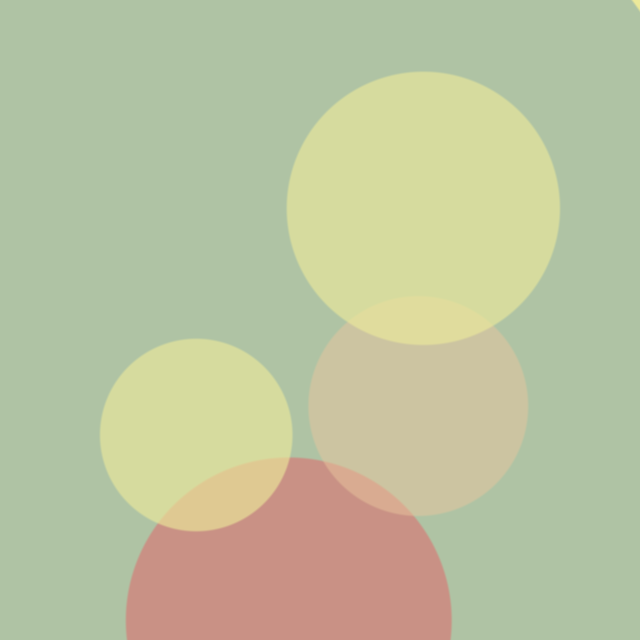
A three.js fragment shader for this background:

```glsl
// Flat translucent discs in yellow, tan and rose over a sage green field.
#define SAGE vec3(0.686, 0.765, 0.643)
#define YELLOW vec3(0.926, 0.914, 0.605)
#define TAN vec3(0.912, 0.775, 0.617)
#define ROSE vec3(0.788, 0.570, 0.520)
#define YELLOW_ALPHA 0.64
#define TAN_ALPHA 0.50
#define EDGE 0.0024

varying vec2 vUv;

// Coverage of a disc, with a softened rim
float disc(vec2 p, vec2 center, float radius) {
  return 1.0 - smoothstep(-EDGE, EDGE, length(p - center) - radius);
}

void main() {
  // Sage field: a huge disc that leaves a yellow sliver in the upper right corner
  vec3 color = mix(YELLOW, SAGE, disc(vUv, vec2(0.185, 0.403), 1.0));

  // Rose disc rising from the lower edge
  color = mix(color, ROSE, disc(vUv, vec2(0.4512, 0.0306), 0.2546));

  // Translucent tan disc
  color = mix(color, TAN, TAN_ALPHA * disc(vUv, vec2(0.6536, 0.3655), 0.1717));

  // Translucent yellow discs, small and large
  color = mix(color, YELLOW, YELLOW_ALPHA * disc(vUv, vec2(0.3066, 0.3203), 0.1504));
  color = mix(color, YELLOW, YELLOW_ALPHA * disc(vUv, vec2(0.6615, 0.6745), 0.2135));

  gl_FragColor = vec4(color, 1.0);
}
```
